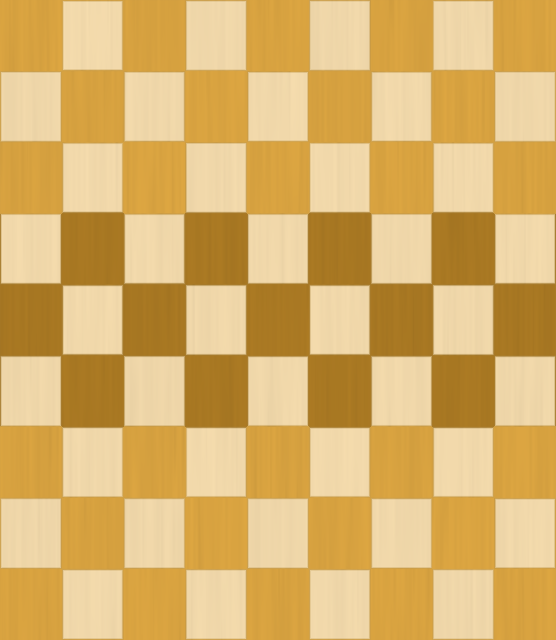
Give the GLSL for this pattern, as a Shadertoy shader.

```glsl
// Nine by nine checkerboard of stained wood squares with a darker middle band
#define GRID 9.0
#define CREAM vec3(0.942, 0.845, 0.665)
#define AMBER vec3(0.845, 0.635, 0.250)
#define WALNUT vec3(0.660, 0.470, 0.135)
#define RIM vec3(0.660, 0.560, 0.350)
#define SPREAD 0.0014     // stain bleeding into the pale squares
#define RIM_WIDTH 0.0010
#define HALO_WIDTH 0.0035
#define GRAIN 0.045

float hash(vec2 p) {
    return fract(sin(dot(p, vec2(12.9898, 78.233))) * 43758.5453);
}

float noise(vec2 p) {
    vec2 i = floor(p), f = fract(p);
    f = f * f * (3.0 - 2.0 * f);
    return mix(mix(hash(i), hash(i + vec2(1.0, 0.0)), f.x),
               mix(hash(i + vec2(0.0, 1.0)), hash(i + vec2(1.0, 1.0)), f.x), f.y);
}

// Vertical fibres: fine and broad streaks plus a few thin dark pores
float woodGrain(vec2 p, float seed) {
    p += vec2(seed * 7.0, seed * 3.0);
    float fine = noise(p * vec2(240.0, 7.0)) - 0.5;
    float broad = noise(p * vec2(85.0, 3.0)) - 0.5;
    float pores = smoothstep(0.72, 1.0, noise(p * vec2(170.0, 5.0) + 31.0));
    return 0.5 * fine + 0.4 * broad - 0.35 * pores;
}

// Stain for a row: walnut in the middle third, amber elsewhere
vec3 stainColor(float row) {
    return abs(row - 0.5 * (GRID - 1.0)) < GRID / 6.0 ? WALNUT : AMBER;
}

void mainImage(out vec4 fragColor, in vec2 fragCoord) {
    float pixel = 1.0 / iResolution.y;
    vec2 p = fragCoord * pixel;
    vec2 size = vec2(iResolution.x * pixel, 1.0) / GRID;
    vec2 cell = floor(p / size);
    vec2 local = p - (cell + 0.5) * size;
    bool stained = mod(cell.x + cell.y, 2.0) < 0.5;
    float seed = hash(cell + 3.7);

    // Distance to the nearest edge, and the square lying beyond it
    vec2 gap = 0.5 * size - abs(local);
    float edge = min(gap.x, gap.y);
    float neighborRow = cell.y + (gap.y < gap.x ? sign(local.y) : 0.0);
    vec3 stain = stainColor(stained ? cell.y : neighborRow);

    // Signed distance from the stain boundary, positive on pale wood
    float bleed = SPREAD * (0.8 + 0.4 * seed);
    float d = (stained ? -edge : edge) - bleed;
    float pale = smoothstep(-0.6 * pixel, 0.6 * pixel, d);

    // Pale wood brightens in a thin halo beside the stain
    float halo = 1.0 - smoothstep(0.0, HALO_WIDTH, abs(d));
    vec3 color = mix(stain, CREAM + 0.022 * halo, pale);

    // Soft rim along the boundary
    float rim = 1.0 - smoothstep(0.0, RIM_WIDTH + pixel, abs(d));
    color = mix(color, mix(RIM, stain, 0.4), 0.45 * rim);

    // Grain and a faint tone shift per square
    color *= 1.0 + GRAIN * woodGrain(p, seed) * mix(1.5, 1.0, pale);
    color *= 1.0 + 0.012 * (seed - 0.5);
    fragColor = vec4(color, 1.0);
}
```
